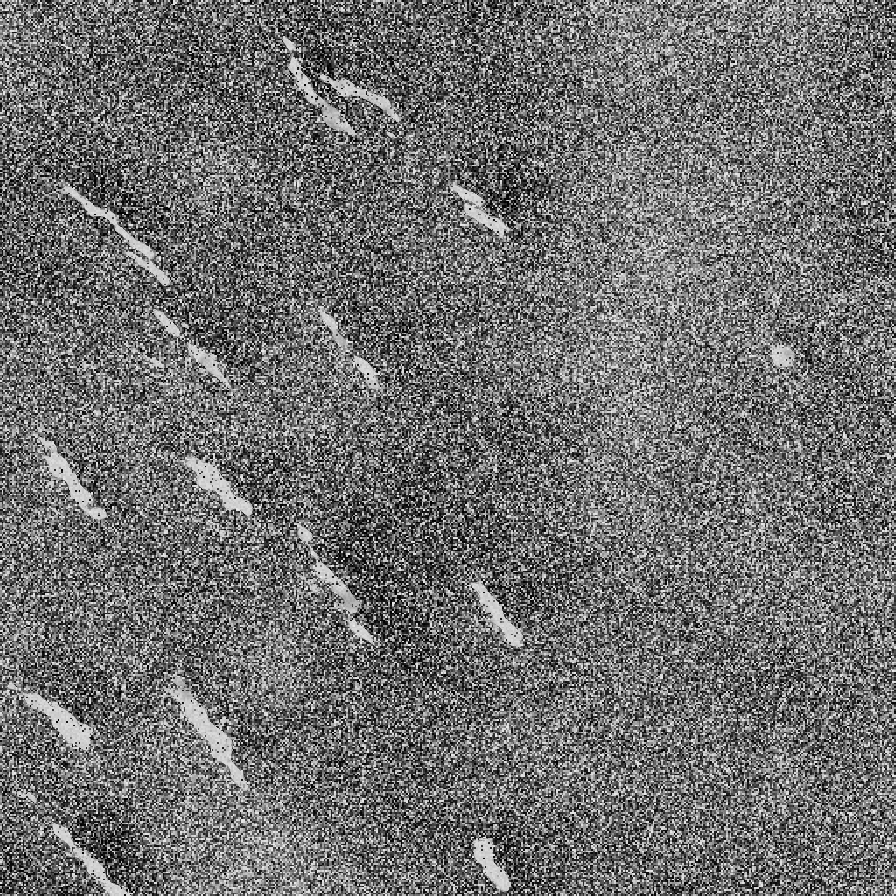
This texture is drawn by a WebGL 2 fragment shader. Its source:

```glsl
#version 300 es
precision highp float;
// Coarse monochrome grain over dim terrain, broken by pale ragged diagonal ridges.

uniform vec2 u_resolution;
out vec4 outColor;

// Integer hash of a lattice cell, giving 0 to 1
float hash(ivec2 cell, uint seed) {
    uvec2 q = uvec2(cell) * uvec2(1597334673u, 3812015801u);
    uint h = q.x ^ q.y ^ (seed * 668265263u);
    h = (h ^ (h >> 16)) * 2246822519u;
    h = (h ^ (h >> 13)) * 3266489917u;
    return float((h ^ (h >> 16)) >> 8) / 16777216.0;
}

float valueNoise(vec2 p, uint seed) {
    ivec2 i = ivec2(floor(p));
    vec2 f = fract(p);
    f = f * f * (3.0 - 2.0 * f);
    float low = mix(hash(i, seed), hash(i + ivec2(1, 0), seed), f.x);
    float high = mix(hash(i + ivec2(0, 1), seed), hash(i + ivec2(1, 1), seed), f.x);
    return mix(low, high, f.y);
}

float fbm(vec2 p, uint seed) {
    float sum = 0.0, amplitude = 0.53;
    for (uint octave = 0u; octave < 4u; octave++) {
        sum += amplitude * valueNoise(p, seed + octave);
        p = mat2(1.6, 1.2, -1.2, 1.6) * p + 7.3;
        amplitude *= 0.5;
    }
    return sum;
}

// Coordinates along and across a direction
vec2 alignTo(vec2 p, float angle) {
    vec2 axis = vec2(cos(angle), sin(angle));
    return vec2(dot(p, axis), dot(p, vec2(-axis.y, axis.x)));
}

void main() {
    vec2 uv = gl_FragCoord.xy / u_resolution;
    ivec2 grainCell = ivec2(floor(uv * 512.0));
    float grain = hash(grainCell, 1u);
    float speck = hash(grainCell, 2u);

    // Short slanted strokes that tear the ridge edges
    vec2 strokeUv = alignTo(uv, -0.6);
    float tear = valueNoise(strokeUv * vec2(55.0, 125.0), 3u);
    vec2 warped = uv + 0.03 * (vec2(fbm(uv * 9.0, 10u), fbm(uv * 9.0, 20u)) - 0.5);

    // Scattered ridges, each shading the ground on its right
    float ridge = 0.0, shadow = 0.0, nearRidge = 0.0;
    for (int i = 0; i < 15; i++) {
        vec2 center = fract(float(i) * vec2(0.7549, 0.5698) + vec2(0.35, 0.62));
        center.x *= i % 5 == 4 ? 0.95 : 0.62;
        float size = mix(0.035, 0.12, hash(ivec2(i, 0), 4u));
        float angle = -0.9 + 0.5 * (hash(ivec2(i, 1), 4u) - 0.5);
        vec2 p = alignTo(warped - center, angle);
        p.y += (hash(ivec2(i, 2), 4u) - 0.3) * 2.5 * p.x * p.x;
        float along = p.x / size;
        float taper = max(1.0 - along * along, 0.0);
        float halfWidth = mix(0.006, 0.013, hash(ivec2(i, 3), 4u)) * sqrt(taper);
        float edge = abs(p.y) - halfWidth + 0.018 * (tear - 0.32) + 0.003 * (grain - 0.5);
        ridge = max(ridge, (1.0 - smoothstep(-0.001, 0.001, edge)) * step(0.01, taper));
        float falloff = exp(-along * along);
        shadow = max(shadow, falloff * smoothstep(0.0, 0.02, p.y)
            * (1.0 - smoothstep(0.02, 0.1, p.y)));
        nearRidge = max(nearRidge, falloff * exp(-abs(p.y) * 26.0));
    }

    // Small loose flakes, gathered around the ridges
    float flakeNoise = valueNoise(strokeUv * vec2(42.0, 95.0) + 4.0, 5u);
    float cluster = nearRidge * smoothstep(0.35, 0.6, fbm(uv * 8.0, 30u));
    float flakeCut = mix(0.98, 0.68, cluster);
    float flake = smoothstep(0.0, 0.06, flakeNoise - flakeCut + 0.08 * (grain - 0.5));

    // Uneven ground tone skews the grain distribution
    float tone = 1.5 * (fbm(uv * 4.0, 40u) - 0.49) + 0.6 * (fbm(uv * 17.0, 50u) - 0.5);
    tone += 0.12 - 0.5 * shadow;
    float r = pow(grain, exp(-tone));
    float ground = 0.71 * r + 0.21 * r * r * r * r;

    // Ridge faces are nearly flat, with soft grey patches and rare dark pits
    float face = 0.82 - 0.16 * smoothstep(0.55, 0.75, fbm(uv * 24.0, 60u));
    face += 0.1 * (speck - 0.5);
    face = mix(face, ground, step(0.93, speck));

    float value = mix(ground, face, max(ridge, flake));
    outColor = vec4(vec3(value), 1.0);
}
```
